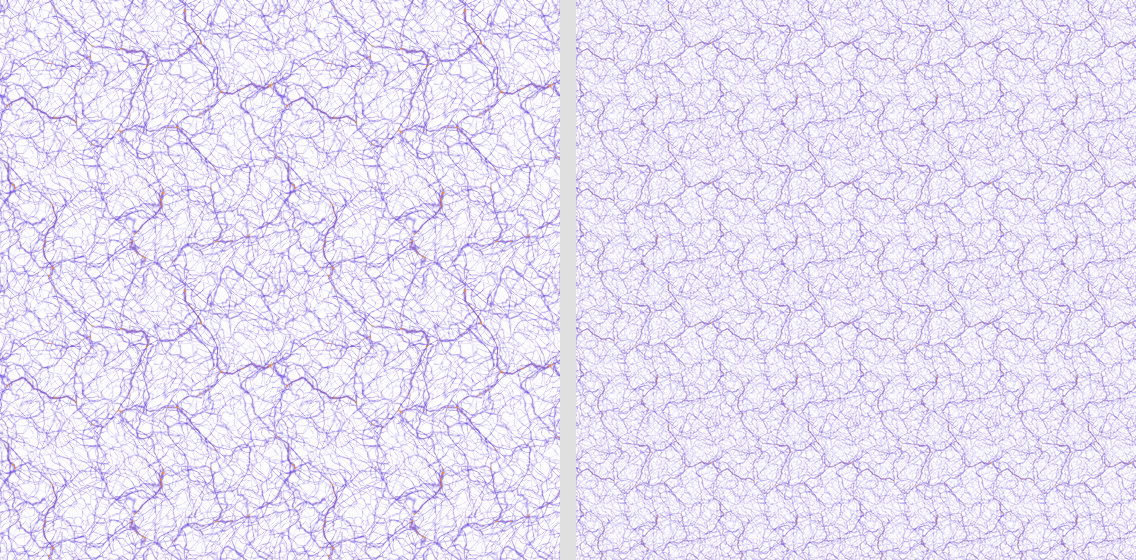
Left: one tile. Right: repeated 2 by 2.
This pattern is drawn by a WebGL 2 fragment shader. Its source:

```glsl
#version 300 es
precision highp float;
precision highp int;
// Draws a seamless web of fine violet filaments with amber knots, two repeats each way.

uniform vec2 u_resolution;
out vec4 fragColor;

const float TAU = 6.28319;
const float REPEATS = 2.0;
const int LAYERS = 6;
const float CELLS[LAYERS] = float[LAYERS](4.0, 6.0, 9.0, 13.0, 19.0, 28.0);

const vec3 PAPER = vec3(0.992, 0.992, 0.998);
const vec3 VIOLET = vec3(0.43, 0.30, 0.86);
const vec3 PLUM = vec3(0.60, 0.36, 0.62);
const vec3 AMBER = vec3(0.94, 0.58, 0.18);

// Three random values for a cell of a grid that wraps after n cells.
vec3 cellHash(vec2 cell, float n, float seed) {
    uvec3 v = uvec3(mod(cell, n) + 0.5, seed);
    v = v * 1664525u + 1013904223u;
    v.x += v.y * v.z; v.y += v.z * v.x; v.z += v.x * v.y;
    v ^= v >> 16u;
    v.x += v.y * v.z; v.y += v.z * v.x; v.z += v.x * v.y;
    return vec3(v & 0xffffu) / 65535.0;
}

// Layered sine shears bend the cells and keep whole-number periods.
vec2 bend(vec2 p, float seed) {
    p += 0.034 * sin(TAU * (2.0 * p.yx + vec2(0.13, 0.57) * seed));
    p += 0.015 * sin(TAU * (5.0 * p.yx + vec2(0.71, 0.29) * seed));
    p += 0.005 * sin(TAU * (11.0 * p.yx + vec2(0.37, 0.83) * seed));
    p += 0.0016 * sin(TAU * (29.0 * p.yx + vec2(0.19, 0.41) * seed));
    return p;
}

// Soft stroke that fades, rather than vanishes, when thinner than a pixel.
float stroke(float d, float width, float pixel) {
    float w = max(width, 0.6 * pixel);
    return width / w * exp(-d * d / (w * w));
}

// Cell borders: x = stroke of varied strength, y = border distance, z = knot distance.
vec3 web(vec2 p, float n, float seed, float width, float pixel) {
    vec2 q = p * n, base = floor(q), home = base, toHome = vec2(9.0);
    for (int j = -1; j <= 1; j++)
    for (int i = -1; i <= 1; i++) {
        vec2 cell = base + vec2(i, j);
        vec2 r = cell + cellHash(cell, n, seed).xy - q;
        if (dot(r, r) < dot(toHome, toHome)) { toHome = r; home = cell; }
    }
    float homeKey = cellHash(home, n, seed).z;
    float ink = 0.0, nearest = 9.0, second = 9.0;
    for (int j = -2; j <= 2; j++)
    for (int i = -2; i <= 2; i++) {
        if (i == 0 && j == 0) continue;
        vec2 cell = home + vec2(i, j);
        vec3 h = cellHash(cell, n, seed);
        vec2 r = cell + h.xy - q;
        vec2 gap = r - toHome;
        float d = dot(0.5 * (r + toHome), gap) / max(length(gap), 0.001) / n;
        float strength = mix(0.2, 1.0, fract(17.0 * (homeKey + h.z)));
        ink = max(ink, strength * stroke(d, width * mix(0.65, 1.0, strength), pixel));
        second = min(second, max(d, nearest));
        nearest = min(nearest, d);
    }
    return vec3(ink, nearest, second);
}

// Distance to a scattered grain, in cells, and that grain's random key.
vec2 grains(vec2 p, float n, float seed) {
    vec2 q = p * n, base = floor(q), best = vec2(9.0, 0.0);
    for (int j = -1; j <= 1; j++)
    for (int i = -1; i <= 1; i++) {
        vec2 cell = base + vec2(i, j);
        vec3 h = cellHash(cell, n, seed);
        float d = length(cell + h.xy - q);
        if (d < best.x) best = vec2(d, h.z);
    }
    return best;
}

void main() {
    vec2 p = REPEATS * gl_FragCoord.xy / u_resolution;
    float pixel = REPEATS / min(u_resolution.x, u_resolution.y);

    // Overlapping webs, from bold strands to faint threads crowding around them.
    float ink = 0.0, bold = 0.0, knots = 0.0, crowd = 0.0;
    for (int i = 0; i < LAYERS; i++) {
        float level = float(i) / float(LAYERS - 1);
        float seed = float(i) + 3.0;
        float width = mix(0.0038, 0.0022, sqrt(level));
        vec3 w = web(bend(p, 1.0 + 0.35 * float(i)), CELLS[i], seed, width, pixel);
        if (i < 2) {
            float share = 1.0 - 0.45 * float(i);
            bold = max(bold, share * w.x);
            knots = max(knots, share * stroke(w.z, 0.0042, pixel));
            crowd = max(crowd, share * exp(-16.0 * w.y));
        }
        float density = mix(1.0, mix(0.4, 1.1, crowd), smoothstep(0.0, 0.5, level));
        ink += w.x * density * mix(1.15, 0.55, level);
    }

    // Grain breaks the threads into beads.
    vec2 grain = grains(p, 96.0, 21.0);
    ink *= mix(1.2, 0.55, smoothstep(0.15, 0.75, grain.x)) * mix(0.75, 1.15, grain.y);

    // Sparse amber beads sit on the bold strands.
    vec2 bead = grains(p, 40.0, 34.0);
    float beads = stroke(bead.x / 40.0, 0.0045, pixel) * step(0.6, bead.y);
    beads *= smoothstep(0.3, 0.7, bold);

    vec3 color = mix(PAPER, VIOLET, 1.0 - exp(-ink));
    color = mix(color, PLUM, 0.55 * smoothstep(0.45, 1.0, bold));
    color = mix(color, AMBER, clamp(max(beads, knots * smoothstep(0.2, 0.7, bold)), 0.0, 1.0));
    fragColor = vec4(color, 1.0);
}
```
